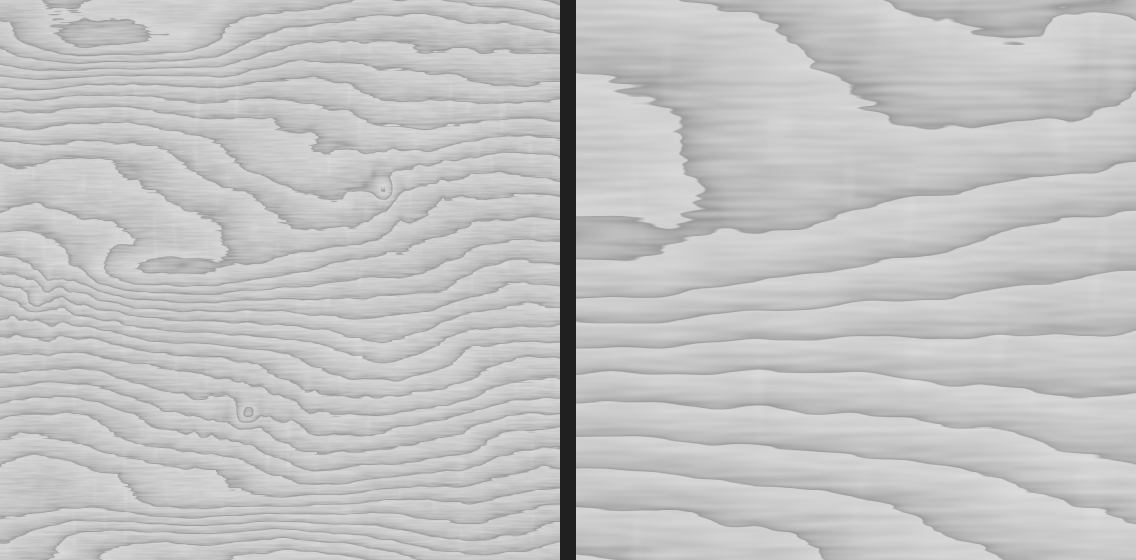
Left: the whole. Right: its middle third, enlarged.
Reproduce this texture procedurally as a WebGL 2 fragment shader.

```glsl
#version 300 es
precision highp float;

uniform vec2 u_resolution;
out vec4 fragColor;

const float RINGS = 28.0;          // growth lines from bottom to top
const int EYES = 3;
const vec2 EYE_START = vec2(0.28, 0.10);
const vec2 EYE_STEP = vec2(-0.03, 0.41);
const vec2 EYE_SIZE = vec2(0.15, 0.032);
const float EYE_HEIGHT = 2.1;
const int KNOTS = 3;
const vec2 KNOT_START = vec2(0.445, 0.26);
const vec2 KNOT_STEP = vec2(0.62, 0.20);
const float KNOT_RADIUS = 0.013;
const float KNOT_HEIGHT = 1.6;
const vec2 CURL_SIZE = vec2(0.085, 0.05);
const float CURL_SHIFT = 0.030;
const float DARK_TONE = 0.695;
const float TONE_RANGE = 0.137;
const float LINE_DEPTH = 0.065;
const float FIBER_CONTRAST = 0.045;

vec2 gradientAt(vec2 cell) {
    uvec2 q = uvec2(ivec2(cell)) * uvec2(1597334673u, 3812015801u);
    uint n = (q.x ^ q.y) * 1597334673u;
    n = (n ^ (n >> 15)) * 2246822519u;
    n ^= n >> 13;
    float angle = float(n & 65535u) * 6.2831853 / 65536.0;
    return vec2(cos(angle), sin(angle));
}

// Gradient noise, centred on zero
float noise(vec2 p) {
    vec2 cell = floor(p);
    vec2 f = p - cell;
    vec2 u = f * f * f * (f * (f * 6.0 - 15.0) + 10.0);
    float a = dot(gradientAt(cell), f);
    float b = dot(gradientAt(cell + vec2(1, 0)), f - vec2(1, 0));
    float c = dot(gradientAt(cell + vec2(0, 1)), f - vec2(0, 1));
    float d = dot(gradientAt(cell + vec2(1, 1)), f - vec2(1, 1));
    return mix(mix(a, b, u.x), mix(c, d, u.x), u.y);
}

float bump(vec2 offset, vec2 size) {
    vec2 q = offset / size;
    return exp(-0.5 * dot(q, q));
}

float fibers(vec2 p) {
    return noise(p * vec2(14.0, 210.0)) + 0.7 * noise(p * vec2(34.0, 310.0) + 17.3);
}

// Growth field: each whole number is one ring boundary
float growth(vec2 p) {
    float curl = 0.0;
    float relief = 0.0;
    for (int i = 0; i < KNOTS; i++) {
        vec2 offset = p - fract(KNOT_START + float(i) * KNOT_STEP);
        curl += bump(offset, CURL_SIZE);
        relief += KNOT_HEIGHT * bump(offset, vec2(KNOT_RADIUS));
    }
    for (int i = 0; i < EYES; i++) {
        vec2 offset = p - EYE_START - float(i) * EYE_STEP;
        offset.y += 0.012 * noise(p * vec2(5.0, 3.0) + 8.1);
        relief += EYE_HEIGHT * bump(offset, EYE_SIZE);
    }
    // Curled grain around the knots
    p.y += CURL_SHIFT * curl * noise(p * vec2(32.0, 17.0) + 4.7);
    p.y += 0.3 * CURL_SHIFT * curl * noise(p * vec2(65.0, 40.0) + 2.9);

    // Broad waves, then smaller irregularities
    float waves = 4.0 * noise(p * vec2(1.6, 1.5) + vec2(3.4, 7.6));
    waves += 3.3 * noise(p * vec2(2.1, 4.2) + vec2(11.3, 5.2));
    waves += 0.8 * noise(p * vec2(4.5, 9.0) + vec2(1.7, 23.4));
    waves += 0.30 * noise(p * vec2(13.0, 17.0) + 31.6);
    waves += 0.13 * noise(p * vec2(34.0, 42.0) + 12.4);
    return RINGS * p.y + waves + relief;
}

// Tone rises from a dark line to pale wood
float ringTone(float t) {
    return DARK_TONE + TONE_RANGE * pow(t, 0.6) - LINE_DEPTH * exp(-14.0 * t);
}

void main() {
    vec2 p = gl_FragCoord.xy / u_resolution;
    float fiber = fibers(p);
    float field = growth(p) + 0.07 * fiber;

    // Rings with a smoothed boundary
    float t = fract(field);
    float edge = clamp(1.4 * fwidth(field), 0.02, 0.4);
    float tone = mix(ringTone(t), ringTone(0.0), smoothstep(1.0 - edge, 1.0, t));

    // Fibers show most in the darker wood
    tone += FIBER_CONTRAST * fiber * mix(1.2, 0.6, t);

    // Faint upright flecks and broad shading
    float fleck = noise(p * vec2(55.0, 14.0) + 40.2);
    tone += 0.02 * smoothstep(0.25, 0.6, fleck);
    tone += 0.02 * noise(p * vec2(3.0, 5.0) + 51.8);

    fragColor = vec4(vec3(tone), 1.0);
}
```
